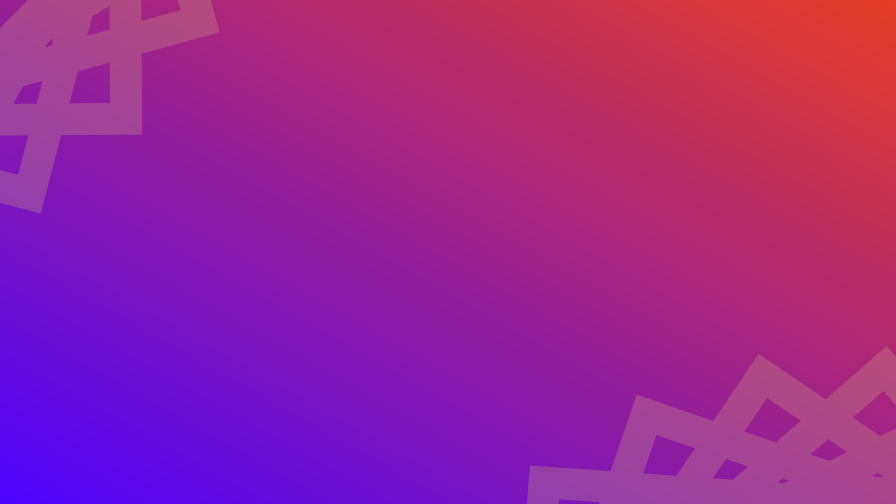
Reproduce this background procedurally as a Shadertoy shader.

```glsl
// Distance to a ring of six square frames, each turned 15 degrees further
float rosetteDistance(vec2 p, float tilt) {
    float nearest = 1e3;
    for (int i = 0; i < 6; i++) {
        float angle = radians(tilt + 15.0 * float(i));
        float c = cos(angle), s = sin(angle);
        vec2 q = abs(vec2(c * p.x + s * p.y, c * p.y - s * p.x));
        float frame = abs(max(q.x, q.y) - 0.6584) - 0.0315;
        nearest = min(nearest, frame);
    }
    return nearest;
}

void mainImage(out vec4 fragColor, in vec2 fragCoord) {
    vec2 uv = fragCoord / iResolution.xy;
    vec2 p = fragCoord / iResolution.y;
    float aspect = iResolution.x / iResolution.y;
    float pixel = 1.0 / iResolution.y;

    // Diagonal gradient from violet blue to orange red
    vec3 violet = vec3(0.295, 0.01, 1.0);
    vec3 vermilion = vec3(0.90, 0.24, 0.145);
    vec3 color = mix(violet, vermilion, 0.5 * (uv.x + uv.y));

    // Translucent rosettes centred beyond two opposite corners
    float upperLeft = rosetteDistance(p - vec2(-0.4125, 1.4183), 0.37);
    float lowerRight = rosetteDistance(p - vec2(aspect - 0.0866, -0.66), 11.0);
    float d = min(upperLeft, lowerRight);
    float coverage = 1.0 - smoothstep(-0.6 * pixel, 0.6 * pixel, d);
    vec3 sand = vec3(0.80, 0.63, 0.52);
    color = mix(color, sand, 0.3 * coverage);

    fragColor = vec4(color, 1.0);
}
```
